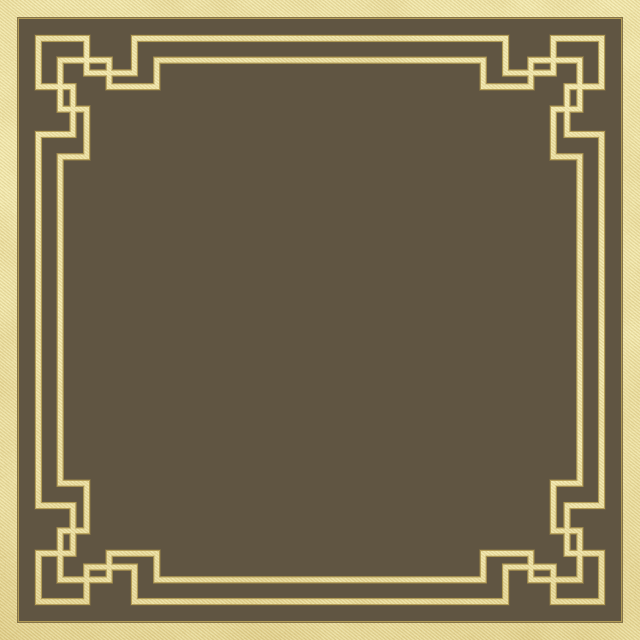
A WebGL 1 fragment shader for this background:

```glsl
precision highp float;
// A square gilded frame around a plain brown field, with two interlaced fret lines.
// The plane is folded into one eighth, where square-cornered segment distances
// draw the frets; fine diagonal hatching and soft noise give the gold its grain.

uniform vec2 u_resolution;

float hash(vec2 p) {
  return fract(sin(dot(p, vec2(127.1, 311.7))) * 43758.545);
}

float noise(vec2 p) {
  vec2 i = floor(p), f = fract(p);
  f = f * f * (3.0 - 2.0 * f);
  return mix(mix(hash(i), hash(i + vec2(1.0, 0.0)), f.x),
             mix(hash(i + vec2(0.0, 1.0)), hash(i + 1.0), f.x), f.y);
}

// Square-ended distance to an axis-aligned segment
float segment(vec2 p, vec2 a, vec2 b) {
  vec2 d = abs(p - 0.5 * (a + b)) - 0.5 * abs(b - a);
  return max(max(d.x, d.y), 0.0);
}

// Line at height "level" that dips to "depth" between "left" and "right"
float fret(vec2 p, float level, float depth, float left, float right) {
  float d = segment(p, vec2(level), vec2(left, level));
  d = min(d, segment(p, vec2(left, level), vec2(left, depth)));
  d = min(d, segment(p, vec2(left, depth), vec2(right, depth)));
  d = min(d, segment(p, vec2(right, depth), vec2(right, level)));
  return min(d, segment(p, vec2(right, level), vec2(0.5, level)));
}

// Antialiased coverage of the region where d is below the limit
float inside(float d, float limit) {
  float pixel = 1.0 / min(u_resolution.x, u_resolution.y);
  return 1.0 - smoothstep(-0.5 * pixel, 0.5 * pixel, d - limit);
}

vec3 gilding(vec2 uv) {
  float hatch = 0.5 + 0.5 * sin(6.2832 * 190.0 * (0.8 * uv.x + uv.y));
  float cloud = noise(uv * 7.0) * 0.6 + noise(uv * 23.0) * 0.4;
  float grain = hash(floor(uv * 512.0)) - 0.5;
  float shine = 0.2 + 0.5 * hatch + 0.45 * cloud + 0.15 * grain;
  shine -= 0.2 * (1.0 - smoothstep(0.0, 0.3, uv.y));
  return mix(vec3(0.84, 0.76, 0.49), vec3(0.96, 0.93, 0.72), clamp(shine, 0.0, 1.0));
}

void main() {
  vec2 uv = gl_FragCoord.xy / u_resolution;

  // Fold sides and diagonals: y is the distance to the nearest edge
  vec2 p = min(uv, 1.0 - uv);
  p = vec2(max(p.x, p.y), min(p.x, p.y));

  vec3 field = vec3(0.376, 0.333, 0.259);
  vec3 shadow = vec3(0.50, 0.43, 0.27);
  vec3 rim = vec3(0.71, 0.62, 0.34);
  vec3 gold = gilding(uv);
  vec3 color = field;

  // Outer frame with a thin dark groove and a gold lip
  color = mix(color, rim, inside(p.y, 0.0295));
  color = mix(color, shadow, inside(p.y, 0.0281));
  color = mix(color, gold, inside(p.y, 0.0268));

  // Interlaced frets with a darker bevel
  float outer = fret(p, 0.060, 0.114, 0.1355, 0.210);
  float inner = fret(p, 0.094, 0.1355, 0.1705, 0.245);
  float line = min(outer, inner);
  color = mix(color, shadow, inside(line, 0.0060));
  color = mix(color, rim, inside(line, 0.0053));
  color = mix(color, gold, inside(line, 0.0037));

  gl_FragColor = vec4(color, 1.0);
}
```
